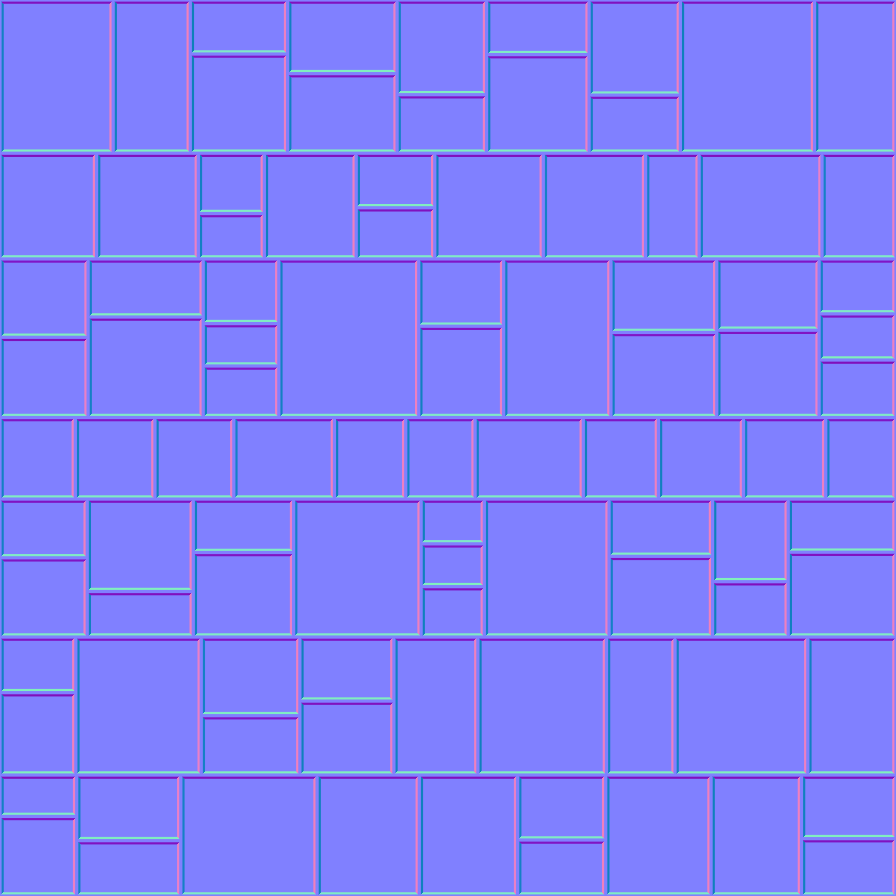
A WebGL 1 fragment shader for this texture map:

```glsl
precision highp float;
// Tangent-space normal map of coursed ashlar masonry: seven courses of uneven
// height, each cut into 9 to 11 stones, some stones split again by level joints.
// Jittered 1D cells give each stone's box; its nearest side sets the bevel tilt.

uniform vec2 u_resolution;

const float COURSES = 7.0;
const float MORTAR_HALF = 0.0018;   // flat joint, from centre to bevel
const float BEVEL_END = 0.0042;     // where the bevel meets the flat face
const float STONE_JITTER = 0.48;
const float SPLIT_JITTER = 0.68;
const vec3 FLAT = vec3(0.0, 0.0, 1.0);

float hash(vec2 p) {
  return fract(sin(dot(p, vec2(127.1, 311.7))) * 43758.5453);
}

// Lower edge of a course, counted from the bottom.
float courseEdge(float i) {
  if (i < 0.5) return 0.0;
  if (i < 1.5) return 0.135;
  if (i < 2.5) return 0.289;
  if (i < 3.5) return 0.443;
  if (i < 4.5) return 0.534;
  if (i < 5.5) return 0.711;
  if (i < 6.5) return 0.829;
  return 1.0;
}

// Returns the lower edge, upper edge and index of the course at height y.
vec3 courseAt(float y) {
  float index = 0.0;
  for (float i = 1.0; i < COURSES; i += 1.0) {
    index += step(courseEdge(i), y);
  }
  return vec3(courseEdge(index), courseEdge(index + 1.0), index);
}

// Shallow courses hold more stones.
float stoneCount(float height) {
  return 9.0 + step(height, 0.125) + step(height, 0.1);
}

// Cut number i of a unit span; the two ends stay fixed.
float jitteredEdge(float i, float count, float seed, float jitter) {
  float inner = step(0.5, i) * step(i, count - 0.5);
  return (i + inner * jitter * (hash(vec2(i, seed)) - 0.5)) / count;
}

// Returns the lower edge, upper edge and index of the cell that holds t.
vec3 jitteredCell(float t, float count, float seed, float jitter) {
  float i = floor(t * count + 0.5);
  if (t < jitteredEdge(i, count, seed, jitter)) i -= 1.0;
  return vec3(jitteredEdge(i, count, seed, jitter),
              jitteredEdge(i + 1.0, count, seed, jitter), i);
}

// Slender stones are stacked in two or three, more often in tall courses.
float partCount(float width, float height, float seed) {
  float ratio = height / width;
  if (ratio > 2.05) return 3.0;
  float chance = mix(0.3, 0.8, smoothstep(0.12, 0.155, height));
  return ratio > 1.15 && hash(vec2(seed, 5.3)) < chance ? 2.0 : 1.0;
}

// Pixel coverage of the bevel band at distance d from the joint centre.
float bevelCoverage(float d, float pixel) {
  float enter = clamp((d - MORTAR_HALF) / pixel + 0.5, 0.0, 1.0);
  float leave = clamp((d - BEVEL_END) / pixel + 0.5, 0.0, 1.0);
  return enter - leave;
}

// Unit normal of a bevel facing dir; both sides of a joint share its steepness.
vec3 bevelNormal(vec2 dir, float joint) {
  float tilt = mix(0.83, 0.89, hash(vec2(joint, 1.0)));
  return vec3(dir * tilt, sqrt(1.0 - tilt * tilt));
}

// Normal at p inside the box lo..hi, blended by how much bevel a pixel sees.
vec3 stoneNormal(vec2 p, vec2 lo, vec2 hi, float pixel) {
  vec2 toLo = p - lo;
  vec2 toHi = hi - p;
  vec2 nearest = min(toLo, toHi);
  vec3 bevel;
  if (nearest.x < nearest.y) {
    bevel = toLo.x < toHi.x ? bevelNormal(vec2(-1.0, 0.0), lo.x)
                            : bevelNormal(vec2(1.0, 0.0), hi.x);
  } else {
    bevel = toLo.y < toHi.y ? bevelNormal(vec2(0.0, 1.0), lo.y)
                            : bevelNormal(vec2(0.0, -1.0), hi.y);
  }
  return mix(FLAT, bevel, bevelCoverage(min(nearest.x, nearest.y), pixel));
}

void main() {
  vec2 p = gl_FragCoord.xy / u_resolution;
  float pixel = 1.0 / min(u_resolution.x, u_resolution.y);

  // Course, then stone, then stacked part.
  vec3 course = courseAt(p.y);
  float height = course.y - course.x;
  vec3 stone = jitteredCell(p.x, stoneCount(height), course.z + 1.7, STONE_JITTER);
  float seed = course.z * 17.0 + stone.z + 3.1;
  float parts = partCount(stone.y - stone.x, height, seed);
  vec3 part = jitteredCell((p.y - course.x) / height, parts, seed, SPLIT_JITTER);

  vec2 lo = vec2(stone.x, course.x + part.x * height);
  vec2 hi = vec2(stone.y, course.x + part.y * height);

  gl_FragColor = vec4(stoneNormal(p, lo, hi, pixel) * 0.5 + 0.5, 1.0);
}
```
